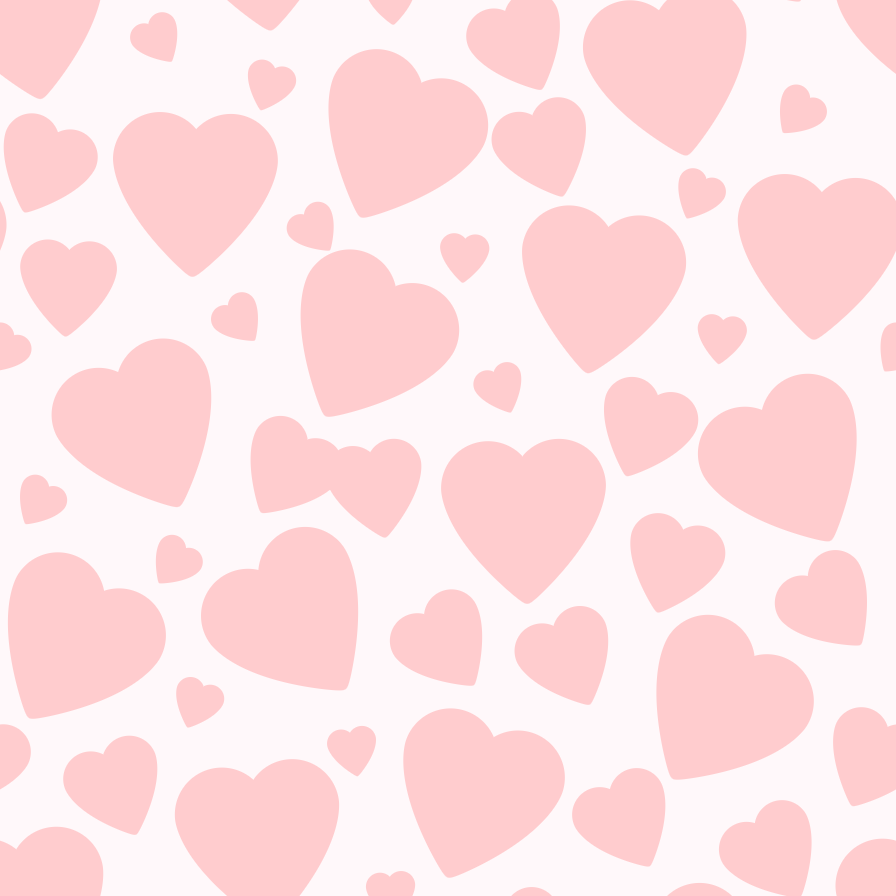
A WebGL 2 fragment shader for this pattern:

```glsl
#version 300 es
precision highp float;
// Seamless scatter of flat pink hearts in three sizes on a pale blush ground.

uniform vec2 u_resolution;
out vec4 fragColor;

const vec3 GROUND = vec3(1.0, 0.973, 0.980);
const vec3 PINK = vec3(1.0, 0.800, 0.806);

// Half widths of the hearts, as parts of the tile
const float LARGE = 0.092;
const float MEDIUM = 0.054;
const float SMALL = 0.0275;

const int SITES = 15;        // large hearts per tile
const int LATTICE_STEP = 4;  // rise per site, gives a nearly hexagonal lattice
const float JITTER = 0.032;  // largest shift of a large heart
const float MAX_TILT = 0.66; // radians
const float GAP = 0.003;     // least space around a medium heart

// Heart outline, in half widths
const float LOBE_RADIUS = 0.57;
const float TIP_DEPTH = 1.46;
const float SIDE_CURVE = 1.7;
const float TIP_ROUNDING = 0.05;
const float MIDDLE = 0.33;   // centre of the bounding circle below the widest row
const float REACH = 1.1;     // radius of the bounding circle

const float TAU = 6.2831853;

// Integer hash to two values in 0..1
vec2 hash2(int index, int seed) {
    uint h = uint(index) * 747796405u + uint(seed) * 2891336453u + 12345u;
    h = ((h >> ((h >> 28) + 4u)) ^ h) * 277803737u;
    h = (h >> 22) ^ h;
    uint k = h * 1664525u + 1013904223u;
    k = (k ^ (k >> 15)) * 2246822519u;
    return vec2(h >> 8, k >> 8) / 16777216.0;
}

vec2 polar(float angle, float radius) {
    return radius * vec2(cos(angle), sin(angle));
}

// Shortest offset on the repeating tile
vec2 wrap(vec2 v) {
    return v - floor(v + 0.5);
}

// Signed distance to an upright heart of half width 1
float heart(vec2 p) {
    p.y -= MIDDLE;
    float x = abs(p.x);
    if (p.y > 0.0) {
        return length(vec2(x - 1.0 + LOBE_RADIUS, p.y)) - LOBE_RADIUS;
    }
    float t = -p.y / TIP_DEPTH;
    x = length(vec2(x, TIP_ROUNDING * t));
    float slope = SIDE_CURVE * pow(t, SIDE_CURVE - 1.0) / TIP_DEPTH;
    return (x + pow(t, SIDE_CURVE) - 1.0) / length(vec2(1.0, slope));
}

float placedHeart(vec2 uv, vec2 center, float size, float random) {
    float tilt = (2.0 * random - 1.0) * MAX_TILT;
    float c = cos(tilt), s = sin(tilt);
    return size * heart(mat2(c, -s, s, c) * wrap(uv - center) / size);
}

// Centre of a large heart: a jittered lattice point
vec2 site(int i) {
    i = i % SITES;
    vec2 r = hash2(i, 1);
    vec2 point = vec2(i, i * LATTICE_STEP) / float(SITES);
    return point + polar(TAU * r.x, JITTER * mix(0.4, 1.0, r.y));
}

// Centre of the circle through the origin, b and c
vec2 circumcenter(vec2 b, vec2 c) {
    float bb = dot(b, b), cc = dot(c, c);
    return vec2(c.y * bb - b.y * cc, b.x * cc - c.x * bb)
        / (2.0 * (b.x * c.y - b.y * c.x));
}

// Heart in the hollow between three large ones, as big as the room allows
float hollowHeart(vec2 uv, vec2 corner, vec2 b, vec2 c, int index) {
    vec2 middle = circumcenter(wrap(b - corner), wrap(c - corner));
    float room = length(middle) - LARGE * REACH;
    float size = room > MEDIUM * REACH + GAP ? MEDIUM : SMALL;
    float slack = max(room - size * REACH - GAP, 0.0);
    vec2 r = hash2(index, 2);
    vec2 shift = polar(TAU * r.x, 0.8 * slack * sqrt(r.y));
    return placedHeart(uv, corner + middle + shift, size, hash2(index, 3).x);
}

void main() {
    float side = min(u_resolution.x, u_resolution.y);
    vec2 uv = gl_FragCoord.xy / side;

    // Each site owns one large heart and the two hollows beside it
    float d = 1.0;
    for (int i = 0; i < SITES; i++) {
        vec2 a = site(i);
        vec2 b = site(i + 1);
        d = min(d, placedHeart(uv, a, LARGE, hash2(i, 4).x));
        d = min(d, hollowHeart(uv, a, b, site(i + LATTICE_STEP), 2 * i));
        d = min(d, hollowHeart(uv, a, b, site(i + SITES - 3), 2 * i + 1));
    }

    // Edge softened over about one pixel
    float cover = clamp(0.5 - d * side, 0.0, 1.0);
    fragColor = vec4(mix(GROUND, PINK, cover), 1.0);
}
```
